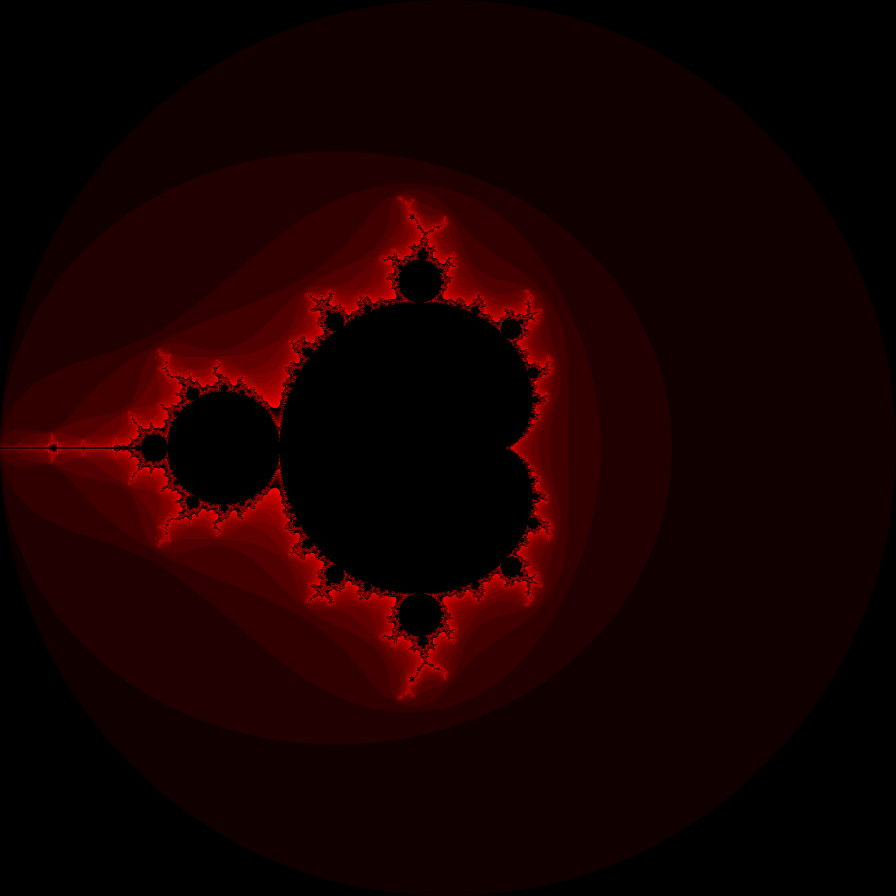
This background is drawn by a Shadertoy shader. Its source:

```glsl
const int MAX_STEPS = 128;
const int SAMPLES = 2;            // samples per pixel side
const float SHADES = 16.0;        // red steps before the ramp repeats
const float VIEW_SIZE = 4.0;      // width of the visible complex plane
const vec3 GLOW = vec3(1.0, 0.0, 0.0);

vec2 complexSquare(vec2 z) {
    return vec2(z.x * z.x - z.y * z.y, 2.0 * z.x * z.y);
}

// True inside the main cardioid or the round bulb to its left
bool insideMainBody(vec2 c) {
    vec2 p = c - vec2(0.25, 0.0);
    float q = dot(p, p);
    bool cardioid = q * (q + p.x) < 0.25 * c.y * c.y;
    bool bulb = length(c + vec2(1.0, 0.0)) < 0.25;
    return cardioid || bulb;
}

// Steps until the orbit leaves the escape radius; zero if it never does
int escapeSteps(vec2 c, float radius) {
    if (insideMainBody(c)) return 0;
    vec2 z = c;
    for (int n = 0; n < MAX_STEPS; n++) {
        if (dot(z, z) > radius * radius) return n;
        z = complexSquare(z) + c;
    }
    return 0;
}

// Flat bands that brighten towards the boundary, then wrap to black
vec3 bandColor(int steps, float shades, vec3 tint) {
    return tint * fract(float(steps) / shades);
}

// Coverage of a horizontal line segment
float needleMask(vec2 c, float left, float right, float halfWidth, float blur) {
    float x = clamp(c.x, left, right);
    float d = length(c - vec2(x, 0.0)) - halfWidth;
    return 1.0 - smoothstep(-blur, blur, d);
}

vec2 toPlane(vec2 pixel, vec2 resolution, float size) {
    return (pixel - 0.5 * resolution) / min(resolution.x, resolution.y) * size;
}

void mainImage(out vec4 fragColor, in vec2 fragCoord) {
    // Average a small grid of samples
    vec3 color = vec3(0.0);
    for (int j = 0; j < SAMPLES; j++) {
        for (int i = 0; i < SAMPLES; i++) {
            vec2 offset = (vec2(i, j) + 0.5) / float(SAMPLES) - 0.5;
            vec2 c = toPlane(fragCoord + offset, iResolution.xy, VIEW_SIZE);
            color += bandColor(escapeSteps(c, 2.0), SHADES, GLOW);
        }
    }
    color /= float(SAMPLES * SAMPLES);

    // Thin dark needle along the real axis
    vec2 center = toPlane(fragCoord, iResolution.xy, VIEW_SIZE);
    float pixelSize = VIEW_SIZE / min(iResolution.x, iResolution.y);
    color *= 1.0 - needleMask(center, -2.0, -1.4, 0.003, 0.5 * pixelSize);

    fragColor = vec4(color, 1.0);
}
```
